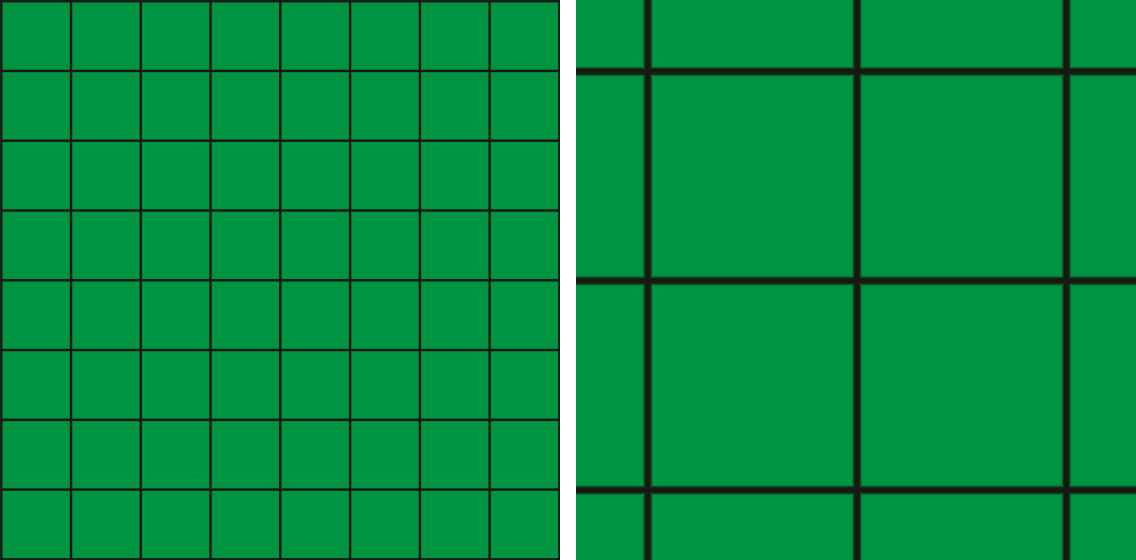
Left, the full canvas; right, a detail of the centre.
This pattern is drawn by a WebGL 2 fragment shader. Its source:

```glsl
#version 300 es
precision highp float;

uniform vec2 u_resolution;
out vec4 fragColor;

// Distance to the nearest grid line on each axis, in canvas units
vec2 gridDistance(vec2 p, vec2 firstLine, float cell) {
    vec2 t = (p - firstLine) / cell;
    return abs(fract(t + 0.5) - 0.5) * cell;
}

void main() {
    vec2 uv = gl_FragCoord.xy / u_resolution;
    float pixel = 1.0 / min(u_resolution.x, u_resolution.y);

    vec3 tileGreen = vec3(0.0, 0.58, 0.26);
    vec3 lineBlack = vec3(0.09, 0.10, 0.07);

    // Eight square cells each way, with lines along the border
    vec2 d = gridDistance(uv, vec2(0.0023, 0.0012), 0.12458);

    // Thin, slightly soft lines
    float soft = max(0.7 * pixel, 0.0012);
    vec2 line = 1.0 - smoothstep(0.0022 - soft, 0.0022 + soft, d);
    float ink = max(line.x, line.y);

    fragColor = vec4(mix(tileGreen, lineBlack, ink), 1.0);
}
```
